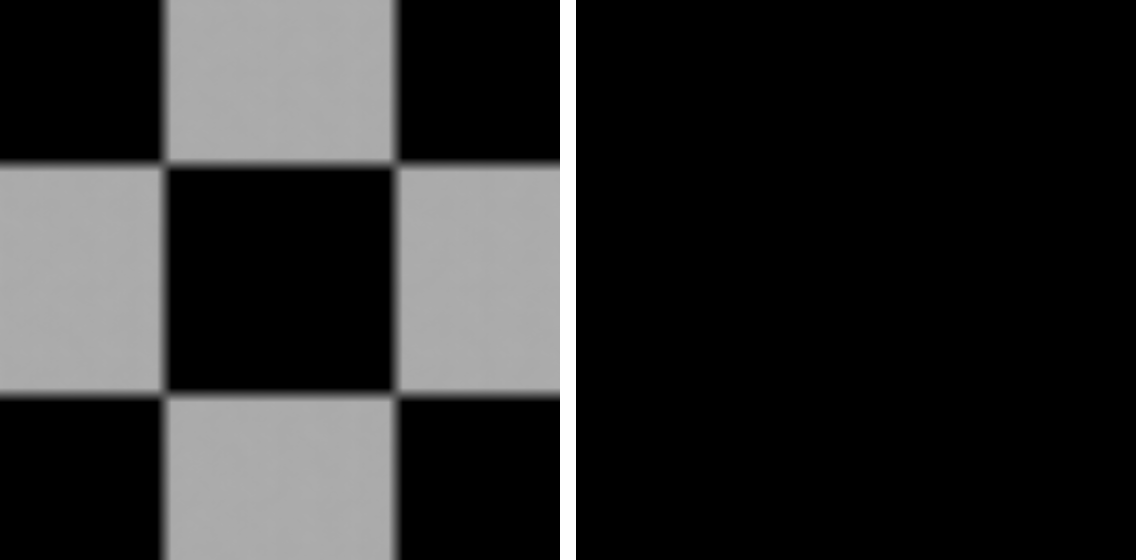
Left, the full canvas; right, a detail of the centre.
Give the GLSL for this pattern, as a Shadertoy shader.

```glsl
// Soft-edged black and grey checker: a centre square with grey and black
// neighbours cut by the canvas edge. Two periodic bands are combined by a
// smooth exclusive-or, and the grey carries a faint wrapping mottle.

const float TAU = 6.2831853;

// Coverage of a centred band on each axis, with a soft linear edge.
vec2 centreBands(vec2 uv) {
    vec2 edgeDistance = vec2(0.2065, 0.2055) - abs(fract(uv) - 0.5);
    return clamp(edgeDistance / 0.026 + 0.5, 0.0, 1.0);
}

// Layered sines with whole frequencies, so the mottle wraps.
float mottle(vec2 uv) {
    float sum = 0.0;
    float weight = 0.5;
    vec2 frequency = vec2(7.0, 5.0);
    for (int i = 0; i < 4; i++) {
        vec2 wave = TAU * frequency * uv;
        sum += weight * sin(wave.x + 1.7 * sin(wave.y + float(i)))
                      * cos(wave.y + 1.3 * sin(wave.x));
        frequency = frequency.yx * 2.0 + vec2(1.0, -1.0);
        weight *= 0.7;
    }
    return sum;
}

void mainImage(out vec4 fragColor, in vec2 fragCoord) {
    vec2 uv = fragCoord / iResolution.xy;

    // Grey where exactly one band covers the point.
    vec2 band = centreBands(uv);
    float grey = mix(band.x, 1.0 - band.x, band.y);

    // Faint surface variation only shows on the grey squares.
    float tone = 0.67 + 0.006 * mottle(uv);
    fragColor = vec4(vec3(grey * tone), 1.0);
}
```
